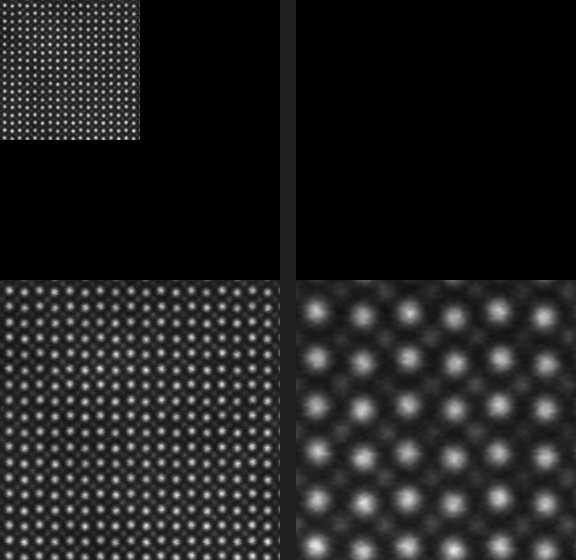
Left: the whole. Right: its middle third, enlarged.
A WebGL 1 fragment shader for this pattern:

```glsl
precision highp float;
// Grey atomic lattice under a scanning microscope: a full panel below, a half-size copy top left.

uniform vec2 u_resolution;

#define CELLS vec2(18.44, 17.94)   // lattice cells across and down one panel
#define ORIGIN vec2(0.62, 0.68)    // first atom, in cells from the top left
#define STAGGER 0.11               // drop of every other column, in cells
#define BIG_SIGMA 0.172
#define BIG_LEVEL 0.66
#define SMALL_SIGMA 0.155
#define SMALL_LEVEL 0.145
#define BASE_LEVEL 0.083
#define SCAN_LINES 256.0
#define SCAN_JITTER 0.045
#define GRAIN 0.28

float hash(vec2 p) {
  vec3 q = fract(vec3(p.xyx) * 0.1031);
  q += dot(q, q.yzx + 33.33);
  return fract((q.x + q.y) * q.z);
}

float noise(vec2 p) {
  vec2 i = floor(p), f = fract(p);
  f = f * f * (3.0 - 2.0 * f);
  return mix(mix(hash(i), hash(i + vec2(1.0, 0.0)), f.x),
             mix(hash(i + vec2(0.0, 1.0)), hash(i + vec2(1.0, 1.0)), f.x), f.y);
}

float spot(vec2 d, float sigma) {
  return exp(-dot(d, d) / (2.0 * sigma * sigma));
}

// Sum of the bright atoms and the faint ones at the cell centres
float lattice(vec2 g) {
  float sum = 0.0;
  vec2 cell = floor(g);
  for (int j = -1; j <= 1; j++) {
    for (int i = -1; i <= 2; i++) {
      vec2 id = cell + vec2(float(i), float(j));
      vec2 key = id + 20.0;
      vec2 wobble = (vec2(hash(key), hash(key + 57.0)) - 0.5) * 0.05;
      vec2 big = id + vec2(0.0, STAGGER * mod(id.x, 2.0)) + wobble;
      vec2 small = id + vec2(0.5, 0.5 + 0.5 * STAGGER) - wobble;
      sum += BIG_LEVEL * mix(0.9, 1.1, hash(key + 113.0)) * spot(g - big, BIG_SIGMA);
      sum += SMALL_LEVEL * mix(0.6, 1.35, hash(key + 171.0)) * spot(g - small, SMALL_SIGMA);
    }
    // The row below is needed for atoms that sit just under the cell
  }
  for (int i = -1; i <= 2; i++) {
    vec2 id = cell + vec2(float(i), 2.0);
    sum += BIG_LEVEL * spot(g - id - vec2(0.0, STAGGER * mod(id.x, 2.0)), BIG_SIGMA);
  }
  return sum;
}

// One panel; p runs from 0 to 1, right and down
float micrograph(vec2 p, float grain) {
  vec2 g = p * CELLS - ORIGIN;
  g.x += (noise(vec2(3.5, p.y * SCAN_LINES)) - 0.5) * SCAN_JITTER;
  float v = BASE_LEVEL + lattice(g);

  // Uneven exposure, brighter towards the bottom
  v *= mix(0.93, 1.1, p.y) + 0.16 * (noise(p * 3.0 + 7.0) - 0.5);
  v += 0.03 * (noise(p * 4.0 + 31.0) - 0.5);

  // Grain drawn out along the scan lines
  float streak = noise(p * vec2(0.6, 1.0) * SCAN_LINES) - 0.5;
  float speck = noise(p * SCAN_LINES * 0.8 + 90.0) - 0.5;
  return v + grain * (streak + 0.6 * speck) * (0.07 + 0.5 * v);
}

// Soft-edged cover of the box from lo to hi
float box(vec2 p, vec2 lo, vec2 hi, vec2 px) {
  vec2 c = clamp((p - lo) / px + 0.5, 0.0, 1.0) * clamp((hi - p) / px + 0.5, 0.0, 1.0);
  return c.x * c.y;
}

void main() {
  vec2 pos = gl_FragCoord.xy / u_resolution * vec2(1.0, 2.0);
  vec2 px = vec2(1.0, 2.0) / u_resolution;

  float full = box(pos, vec2(-1.0), vec2(2.0, 1.0), px);
  float inset = box(pos, vec2(-1.0, 1.5), vec2(0.5, 3.0), px);

  float v = full * micrograph(vec2(pos.x, 1.0 - pos.y), GRAIN);
  v += inset * 1.06 * micrograph(2.0 * vec2(pos.x, 2.0 - pos.y), 0.5 * GRAIN);
  gl_FragColor = vec4(vec3(clamp(v, 0.0, 1.0)), 1.0);
}
```
